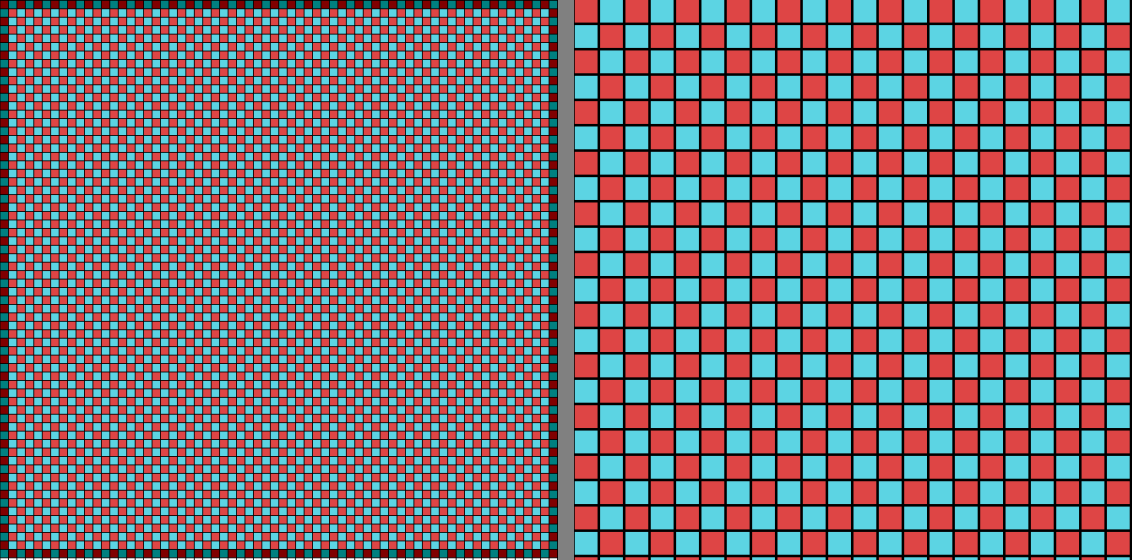
Left: the whole. Right: its middle third, enlarged.
Write a WebGL 1 fragment shader that draws this pattern.

```glsl
precision highp float;
// Red and cyan checkerboard of 66 by 66 outlined squares, with a darker one-square border.

uniform vec2 u_resolution;

// Share of a pixel covered by the grid line nearest to each coordinate.
vec2 lineCoverage(vec2 grid, float pixel) {
  float halfWidth = 0.05;
  vec2 d = abs(fract(grid + 0.5) - 0.5);
  vec2 low = max(d - 0.5 * pixel, vec2(-halfWidth));
  vec2 high = min(d + 0.5 * pixel, vec2(halfWidth));
  return clamp((high - low) / pixel, 0.0, 1.0);
}

vec3 squareColor(vec2 cell) {
  bool isRed = mod(cell.x + cell.y, 2.0) < 0.5;
  bool isBorder = min(cell.x, cell.y) < 0.5 || max(cell.x, cell.y) > 64.5;
  if (isBorder) return isRed ? vec3(0.50, 0.0, 0.0) : vec3(0.0, 0.50, 0.50);
  return isRed ? vec3(0.87, 0.27, 0.27) : vec3(0.36, 0.83, 0.89);
}

void main() {
  // Grid units: one square per unit, counted from the top left.
  float pixel = 66.06 / u_resolution.x;
  vec2 grid = vec2(gl_FragCoord.x, u_resolution.y - gl_FragCoord.y) * pixel;
  grid.y -= 0.04;

  vec3 color = squareColor(clamp(floor(grid), 0.0, 65.0));

  // White strip below the last row, still crossed by the vertical lines.
  color = mix(color, vec3(1.0), clamp((grid.y - 66.0) / pixel + 0.5, 0.0, 1.0));

  // Black grid lines.
  vec2 line = lineCoverage(grid, pixel);
  color *= (1.0 - line.x) * (1.0 - line.y);

  gl_FragColor = vec4(color, 1.0);
}
```
